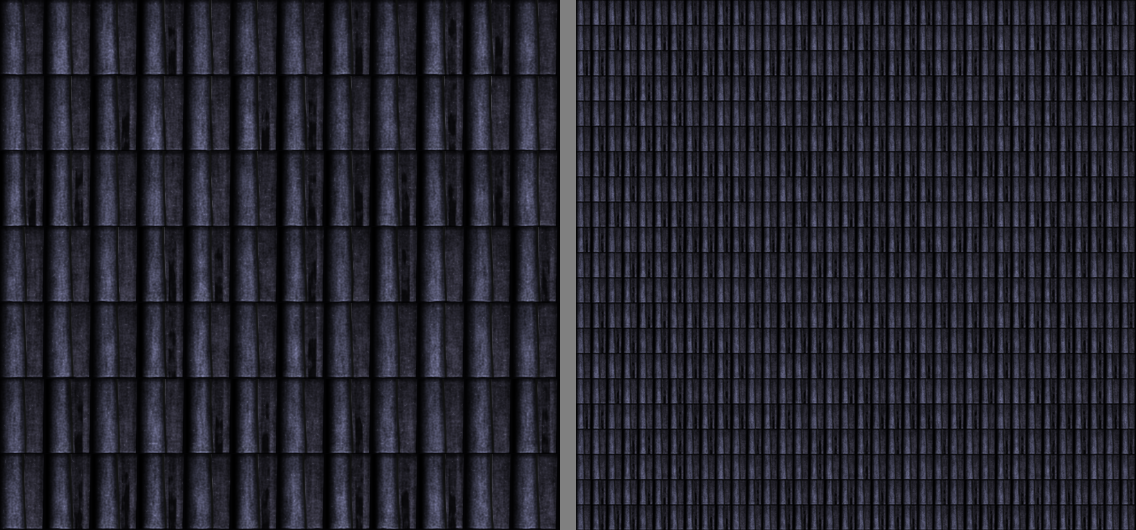
Left, the tile; right, the same tile 3 across and 3 down.
Give the GLSL for this texture, as a Shadertoy shader.

```glsl
const vec2 TILES = vec2(12.0, 7.0);         // repeats across and down
const vec3 GAP_COLOR = vec3(0.012, 0.012, 0.018);
const vec3 CLAY_COLOR = vec3(0.275, 0.278, 0.365);
const vec3 PAN_COLOR = vec3(0.262, 0.255, 0.325);
const vec3 SEAM_COLOR = vec3(0.065, 0.068, 0.062);
const vec3 CHALK_COLOR = vec3(0.36, 0.37, 0.46);
const float TILE_SHIFT = 0.05;              // gap position, in tile widths
const float SEAM_WIDTH = 0.022;
const float LIP_HEIGHT = 0.018;
const float WORN_SHARE = 0.45;
const float GRAIN_AMOUNT = 0.34;
const float STREAK_AMOUNT = 0.30;
const float STAIN_AMOUNT = 0.28;

vec2 hash2(vec2 p) {
    vec3 q = fract(p.xyx * vec3(0.1031, 0.1030, 0.0973));
    q += dot(q, q.yzx + 33.33);
    return fract((q.xx + q.yz) * q.zy);
}

float cornerSlope(vec2 cell, vec2 offset, vec2 f, vec2 period) {
    float angle = 6.28318 * hash2(mod(cell + offset, period) + period.yx).x;
    return dot(vec2(cos(angle), sin(angle)), f - offset);
}

// Gradient noise that wraps over the canvas, about -0.7 to 0.7
float noise(vec2 uv, vec2 period) {
    vec2 p = uv * period, cell = floor(p), f = p - cell;
    vec2 w = f * f * f * (f * (f * 6.0 - 15.0) + 10.0);
    float low = mix(cornerSlope(cell, vec2(0, 0), f, period),
                    cornerSlope(cell, vec2(1, 0), f, period), w.x);
    float high = mix(cornerSlope(cell, vec2(0, 1), f, period),
                     cornerSlope(cell, vec2(1, 1), f, period), w.x);
    return mix(low, high, w.y);
}

float band(float x, float center, float halfWidth, float soft) {
    return 1.0 - smoothstep(halfWidth - soft, halfWidth + soft, abs(x - center));
}

void mainImage(out vec4 fragColor, in vec2 fragCoord) {
    vec2 uv = fragCoord / iResolution.xy;
    vec2 grid = uv * TILES + vec2(TILE_SHIFT, 0.0);
    vec2 id = mod(floor(grid), TILES);
    vec2 t = fract(grid);
    vec2 pixel = TILES / iResolution.xy;

    // Each tile is either plain or worn
    vec2 rnd = hash2(id + 7.3);
    vec2 rnd2 = hash2(id + 41.7);
    float worn = step(rnd.x, WORN_SHARE);

    // Surface noise
    float grain = noise(uv, vec2(250, 236)) + 0.6 * noise(uv, vec2(128, 120));
    float streak = noise(uv, vec2(144, 14)) + 0.6 * noise(uv, vec2(228, 35));
    float stain = noise(uv, vec2(36, 28)) + 0.6 * noise(uv, vec2(84, 63));
    float scratch = noise(uv, vec2(48, 154));

    // Barrel on the left, flatter pan on the right
    float seam = 0.56 + 0.035 * (1.0 - t.y) + 0.012 * sin(t.y * 4.0 + rnd.y * 3.0)
               + 0.02 * (rnd2.x - 0.5);
    float onPan = smoothstep(-pixel.x, pixel.x, t.x - seam);
    float barrel = smoothstep(mix(0.0, 0.06, worn), 0.37, t.x)
                 * mix(1.0, mix(0.7, 0.52, worn), smoothstep(0.4, seam, t.x));
    float pan = mix(0.56, 0.66, smoothstep(seam, 0.8, t.x))
              * mix(1.0, 0.62, smoothstep(0.85, 0.98, t.x));
    float light = mix(barrel, pan, onPan);

    // Worn pans: a sooty channel with ragged marks and a paler outer strip
    float channel = band(t.x, 0.74 + 0.02 * streak, 0.085, 0.03) * onPan * worn;
    float rag = smoothstep(-0.35, 0.35, stain + 0.5 * streak + 0.45 - t.y);
    light *= 1.0 - channel * mix(0.25, 0.82, rag);
    light *= 1.0 + 0.16 * worn * band(t.x, 0.88, 0.045, 0.02);

    // Light fades up the tile, under the overlapping row
    light *= mix(1.08, 0.74, smoothstep(0.3, 1.0, t.y));
    light *= 1.0 - 0.6 * smoothstep(0.93, 1.0, t.y);
    light *= 0.94 + 0.14 * rnd.y;
    light *= 1.0 + GRAIN_AMOUNT * grain + STREAK_AMOUNT * streak + STAIN_AMOUNT * stain;
    light *= 1.0 + 0.22 * scratch * onPan;

    vec3 color = mix(CLAY_COLOR, PAN_COLOR, onPan) * max(light, 0.0);

    // Pale flecks and chalk gathered at the lower end
    float fleck = smoothstep(0.42, 0.75, grain) * smoothstep(0.1, 0.5, light);
    color += 0.05 * fleck;
    float chalkTop = 0.07 + 0.06 * stain + 0.04 * worn;
    float chalk = 1.0 - smoothstep(chalkTop - 0.04, chalkTop + 0.05, t.y);
    chalk *= mix(0.14, 0.5, worn * (1.0 - onPan)) * smoothstep(0.08, 0.3, t.x);
    color = mix(color, CHALK_COLOR * (0.85 + 0.4 * grain), chalk * (1.0 - channel));

    // Seam with a soft shade and a broken bright edge
    float shade = band(t.x, seam - 0.03, 0.05, 0.045);
    color *= 1.0 - 0.4 * shade;
    float line = band(t.x, seam, SEAM_WIDTH, 0.5 * pixel.x + 0.008);
    color = mix(color, SEAM_COLOR * (1.0 + 0.4 * streak), 0.9 * line);
    float glint = band(t.x, seam + SEAM_WIDTH + 0.008, 0.009, pixel.x * 0.5);
    glint *= smoothstep(-0.1, 0.4, stain + 0.5 * (t.y - 0.4)) * (0.3 + 0.7 * rnd2.y);
    color += 0.13 * glint;

    // Tapered right edge and the dark joint beside it
    float edge = 0.965 + 0.03 * t.y + 0.008 * stain;
    float body = 1.0 - smoothstep(edge - 0.01 - pixel.x * 0.5, edge + pixel.x * 0.5, t.x);
    body *= smoothstep(0.0, 0.05, t.x);
    color = mix(GAP_COLOR, color, body);

    // Lower lip and the thin shadow line beneath it
    float lipLine = LIP_HEIGHT * (1.0 + 0.5 * stain);
    float lip = band(t.y, lipLine + 0.018, 0.009, pixel.y * 0.5);
    color *= 1.0 + 0.22 * lip;
    float under = smoothstep(lipLine - pixel.y * 0.5, lipLine + pixel.y * 0.5, t.y);
    color = mix(GAP_COLOR, color, mix(0.12, 1.0, under));

    fragColor = vec4(clamp(color, 0.0, 1.0), 1.0);
}
```
